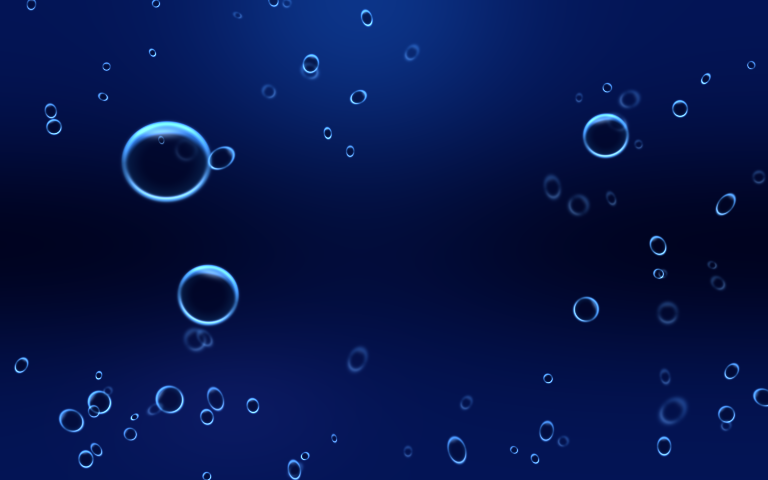
A Shadertoy shader for this background:

```glsl
// Air bubbles drifting in deep blue water: a dark band crosses soft light from above.
// Each bubble is a tilted ellipse with a glassy rim, a bright cap and a lower glint;
// a hashed loop scatters the small ones and three large ones lie in front.

const float SMALL_COUNT = 96.0;
const vec3 WATER = vec3(0.012, 0.080, 0.335);
const vec3 ABYSS = vec3(0.000, 0.012, 0.125);
const vec3 RIM_BLUE = vec3(0.30, 0.53, 0.72);
const vec3 GLINT = vec3(0.72, 0.88, 0.98);

float hash(vec2 seed) {
    return fract(sin(dot(seed, vec2(12.9898, 78.233))) * 43758.5453);
}

float bell(float x, float width) {
    float t = x / width;
    return exp(-t * t);
}

vec2 rotate(vec2 v, float angle) {
    float c = cos(angle), s = sin(angle);
    return vec2(c * v.x + s * v.y, c * v.y - s * v.x);
}

// Water with a dark middle band, light from the top and a dim glow low on the left
vec3 waterColor(vec2 uv) {
    float band = bell(uv.y - 0.49, 0.24);
    float centre = bell(uv.x - 0.47, 0.24);
    vec3 col = mix(WATER, ABYSS, band * (1.0 - 0.45 * centre));
    col += vec3(0.035, 0.125, 0.20) * bell(uv.x - 0.47, 0.20) * bell(uv.y - 1.0, 0.30);
    col += vec3(0.030, 0.025, 0.06) * bell(uv.x - 0.30, 0.16) * bell(uv.y - 0.16, 0.15);
    return col;
}

// Adds one bubble; offset is measured from its middle, blur is a share of its radius
vec3 addBubble(vec3 col, vec2 offset, vec2 radii, float tilt, float blur,
               float strength, float cap, float pixel) {
    vec2 q = rotate(offset, tilt) / radii;
    float d = length(q);
    if (d > 2.0) return col;
    float soft = blur + pixel / min(radii.x, radii.y);
    float inside = 1.0 - smoothstep(1.0 - soft, 1.0 + soft, d);
    float hollow = length((q + vec2(0.0, 0.10)) / vec2(0.88, 0.80));

    // Shaded glass body
    vec3 body = mix(ABYSS, vec3(0.04, 0.17, 0.33), smoothstep(0.45, 1.0, d));
    col = mix(col, body, inside * strength * 0.55);

    // Rim, brighter at the two poles
    float poles = mix(0.45, 1.0, abs(q.y) / max(d, 0.01));
    float rim = bell(d - 0.94, 0.05 + 0.55 * soft) * poles;
    vec3 light = RIM_BLUE * rim;

    // Cap between the shell and the hollow, then the glints
    float crescent = inside * smoothstep(0.94, 1.06 + soft, hollow) * smoothstep(-0.2, 0.7, q.y);
    float shine = bell(q.x + 0.08, 0.50) * bell(q.y - 0.74, 0.13 + 0.3 * soft) * inside;
    float lower = bell(hollow - 1.0, 0.035 + 0.4 * soft) * smoothstep(0.1, 0.9, -q.y);
    light += vec3(0.12, 0.29, 0.48) * crescent * cap;
    light += GLINT * (0.55 * shine * cap + 0.50 * lower);
    return col + light * strength;
}

// Scatter position: sparse across the middle height except near the right side
vec2 scatter(float id) {
    float x = fract(id * 0.618 + 0.12 * hash(vec2(id, 1.0)));
    float y = hash(vec2(id, 2.0));
    float parted = y < 0.5 ? y * 0.60 : 1.0 - (1.0 - y) * 0.74;
    return vec2(x, mix(parted, y, smoothstep(0.68, 0.80, x)));
}

vec3 addSmallBubbles(vec3 col, vec2 p, float aspect, float pixel) {
    for (float id = 1.0; id <= SMALL_COUNT; id++) {
        vec2 spot = scatter(id);
        float middle = bell(spot.x - 0.52, 0.16);
        if (hash(vec2(id, 3.0)) < 0.65 * middle) continue;
        float size = mix(0.008, 0.031, pow(hash(vec2(id, 4.0)), 2.0));
        float squash = mix(0.62, 1.0, hash(vec2(id, 5.0)));
        float tilt = 2.4 * (hash(vec2(id, 6.0)) - 0.5);
        float far = step(0.66, hash(vec2(id, 7.0)));
        float strength = mix(mix(0.65, 1.0, hash(vec2(id, 8.0))), 0.24, far);
        vec2 offset = p - spot * vec2(aspect, 1.0);
        col = addBubble(col, offset, size * vec2(squash, 1.0), tilt,
                        0.28 * far, strength, 0.5, pixel);
    }
    return col;
}

void mainImage(out vec4 fragColor, in vec2 fragCoord) {
    vec2 uv = fragCoord / iResolution.xy;
    float aspect = iResolution.x / iResolution.y;
    float pixel = 1.0 / iResolution.y;
    vec2 p = vec2(uv.x * aspect, uv.y);

    vec3 col = waterColor(uv);
    col = addSmallBubbles(col, p, aspect, pixel);

    // Large bubbles in front
    vec2 stretch = vec2(aspect, 1.0);
    col = addBubble(col, p - vec2(0.217, 0.663) * stretch, vec2(0.094, 0.084), 0.03, 0.0, 1.0, 1.0, pixel);
    col = addBubble(col, p - vec2(0.271, 0.385) * stretch, vec2(0.064, 0.063), -0.25, 0.0, 1.0, 0.9, pixel);
    col = addBubble(col, p - vec2(0.789, 0.717) * stretch, vec2(0.048, 0.046), 0.20, 0.0, 1.0, 0.8, pixel);

    fragColor = vec4(clamp(col, 0.0, 1.0), 1.0);
}
```
